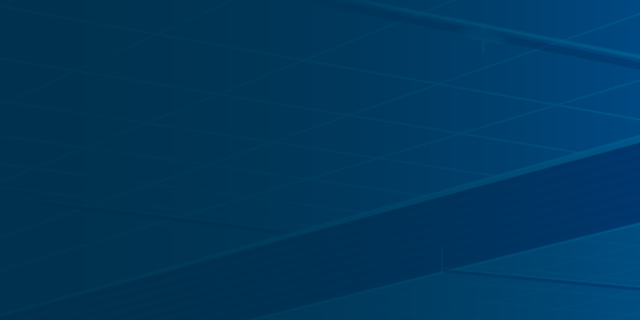
Give the GLSL for this background, as a WebGL 1 fragment shader.

```glsl
precision highp float;
// Dark blue ceiling with a perspective tile grid, a diagonal beam and thin rails.
uniform vec2 u_resolution;

float aa; // edge softness, about one pixel

// Coverage of a band of half-width w around d = 0
float band(float d, float w) {
  return 1.0 - smoothstep(w - aa, w + aa, abs(d));
}

// Coverage of the side where d is positive
float side(float d) {
  return smoothstep(-aa, aa, d);
}

// Soft window between a and b
float span(float x, float a, float b, float soft) {
  return smoothstep(a - soft, a + soft, x) * (1.0 - smoothstep(b - soft, b + soft, x));
}

// Two families of converging tile joints
float ceilingGrid(vec2 p) {
  float joints = 0.0;
  for (int i = 0; i < 7; i++) {
    float k = float(i);
    float shrink = pow(0.815, k);
    float falling = 0.1 + 0.88 * shrink - (0.1 + 0.077 * shrink) * p.x;
    float rising = 0.155 + 0.07 * k + 0.034 * k * k + (0.297 + 0.052 * k) * p.x;
    joints = max(joints, band(p.y - falling, 0.003) * (1.0 - 0.12 * k));
    joints = max(joints, band(p.y - rising, 0.003) * 0.85);
  }
  return joints;
}

// Faint joints on the ceiling beyond the beam
float farGrid(vec2 p) {
  float falling = fract((p.y + 0.09 * p.x) / 0.055) - 0.5;
  float rising = fract((p.y - 0.24 * p.x) / 0.07) - 0.5;
  return max(band(falling * 0.055, 0.002), band(rising * 0.07, 0.002));
}

void main() {
  vec2 p = gl_FragCoord.xy / u_resolution * vec2(2.0, 1.0);
  aa = 1.0 / u_resolution.y;
  float light = pow(p.x / 2.0, 2.2); // light comes from the right
  vec3 shade = mix(vec3(0.0, 0.188, 0.302), vec3(0.0, 0.215, 0.43), light);
  vec3 glint = mix(vec3(0.0, 0.222, 0.335), vec3(0.0, 0.385, 0.575), light);

  // Ceiling and its tiles
  vec3 col = mix(vec3(0.0, 0.197, 0.31), vec3(0.0, 0.284, 0.51), light);
  col = mix(col, glint, 0.6 * ceilingGrid(p));

  // Upper rail: dark underside and bright lip
  float rail = p.y - 1.222 + 0.2 * p.x;
  col = mix(col, shade, 0.65 * band(rail + 0.028, 0.012) * smoothstep(0.85, 1.15, p.x));
  col = mix(col, glint, 0.75 * band(rail, 0.006) * smoothstep(0.9, 1.3, p.x));

  // Small fixture hanging from the rail
  vec2 q = p - vec2(1.51, 0.888);
  float mount = 1.0 - smoothstep(0.5, 1.1, length((q + vec2(0.0, 0.2 * q.x)) / vec2(0.085, 0.022)));
  float stem = band(q.x, 0.006) * span(q.y, -0.055, 0.035, 0.006);
  col = mix(col, glint, 0.4 * max(mount, stem));

  // Left rod
  float rod = p.y - 0.38 + 0.12 * p.x;
  col = mix(col, shade * 0.96, 0.6 * band(rod, 0.006) * span(p.x, 0.1, 0.9, 0.1));
  col = mix(col, glint, 0.3 * band(rod - 0.009, 0.002) * span(p.x, 0.0, 0.9, 0.05));

  // Beam with a bright upper flange
  float top = 0.016 + 0.277 * p.x - p.y;
  float bottom = p.y + 0.194 - 0.248 * p.x;
  float face = side(top) * side(bottom);
  float streak = 0.5 + 0.5 * sin(48.0 * top / (0.21 + 0.03 * p.x));
  col = mix(col, shade * (0.98 + 0.03 * streak), face);
  float flange = 0.004 + 0.004 * p.x;
  col = mix(col, glint, 0.7 * band(top - 0.3 * flange, flange));

  // Ceiling beyond the beam
  float beyond = side(-bottom);
  vec3 farCol = mix(vec3(0.0, 0.2, 0.312), vec3(0.0, 0.298, 0.5), light);
  farCol = mix(farCol, glint, 0.2 * farGrid(p));
  col = mix(col, farCol, beyond);
  col = mix(col, glint, 0.55 * band(bottom, 0.004));

  // Right rod and its hanger
  float lowRod = p.y - 0.153 + 0.093 * (p.x - 1.39);
  float reach = side(p.x - 1.39);
  col = mix(col, shade, 0.7 * band(lowRod, 0.005) * reach);
  col = mix(col, glint, 0.4 * band(lowRod - 0.008, 0.002) * reach);
  col = mix(col, glint, 0.45 * band(p.x - 1.381, 0.002) * span(p.y, 0.152, 0.232, 0.004));

  gl_FragColor = vec4(col, 1.0);
}
```
